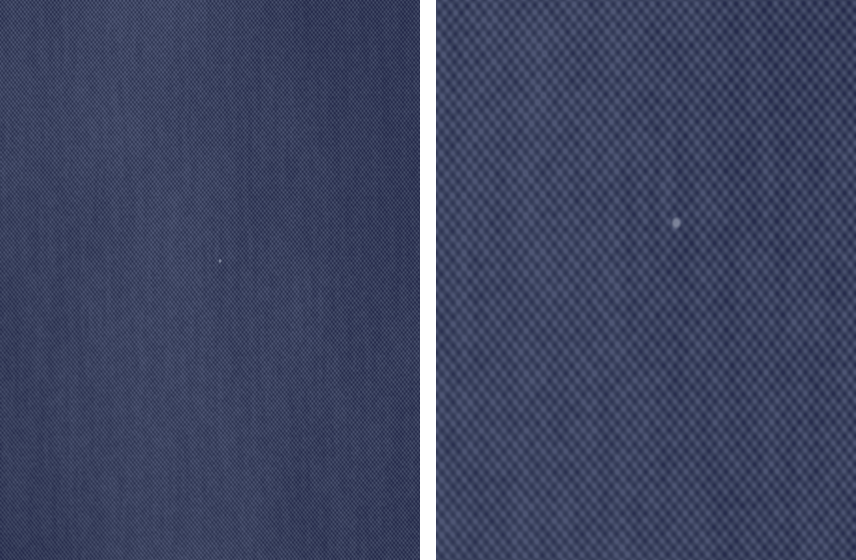
Left: the whole. Right: its middle third, enlarged.
This texture is drawn by a Shadertoy shader. Its source:

```glsl
// Navy woven cloth: fine staggered slanted stitches under soft uneven light.
#define REPEATS vec2(112.0, 120.0)
#define GAP_COLOR vec3(0.14, 0.16, 0.29)
#define MID_COLOR vec3(0.22, 0.25, 0.36)
#define THREAD_COLOR vec3(0.31, 0.34, 0.46)
#define SPECK_COLOR vec3(0.55, 0.58, 0.66)
#define WEAVE_DEPTH 0.40
#define THREAD_WEAR 0.24
#define LIGHT_DEPTH 0.24
#define SPECK_POS vec2(0.524, 0.534)

const float TAU = 6.28318;

float hash(vec2 p) {
    return fract(sin(dot(p, vec2(127.1, 311.7))) * 43758.5453);
}

float noise(vec2 p) {
    vec2 cell = floor(p), f = fract(p);
    f = f * f * (3.0 - 2.0 * f);
    return mix(mix(hash(cell), hash(cell + vec2(1, 0)), f.x),
               mix(hash(cell + vec2(0, 1)), hash(cell + vec2(1, 1)), f.x), f.y);
}

// A sine wave that fades out when it is finer than the pixel grid.
float wave(float phase) {
    return cos(TAU * phase) * (1.0 - smoothstep(0.5, 1.0, fwidth(phase)));
}

// Two crossing diagonals leave staggered stitches; bias favours one of them.
float weave(vec2 p, float bias) {
    float falling = wave(p.x + p.y);
    float rising = wave(p.x - p.y);
    return mix(rising, falling, bias);
}

// Broad sheen: a lighter band left of centre, darker upper right and foot.
float sheen(vec2 uv) {
    float band = exp(-pow((uv.x - 0.3 - 0.15 * (1.0 - uv.y)) / 0.38, 2.0));
    float corner = smoothstep(0.5, 1.0, uv.x) * smoothstep(0.3, 1.0, uv.y);
    float foot = 1.0 - smoothstep(0.0, 0.25, uv.y);
    return band - 0.5 - 0.5 * corner - 0.3 * foot;
}

void mainImage(out vec4 fragColor, in vec2 fragCoord) {
    vec2 uv = fragCoord / iResolution.xy;

    // Slight waviness of the threads
    vec2 drift = vec2(noise(uv * vec2(5.0, 7.0)), noise(uv * vec2(6.0, 5.0) + 19.0)) - 0.5;
    vec2 p = uv * REPEATS + 0.6 * drift;

    // Stitches are crisp at the upper right and a faint twill at the lower left
    float crisp = smoothstep(0.1, 1.3, uv.x + uv.y);
    float stitch = weave(p, mix(0.68, 0.55, crisp));
    float tone = 0.5 + WEAVE_DEPTH * mix(0.75, 1.1, crisp) * stitch;

    // Uneven threads, fine fibres and soft patches
    tone += THREAD_WEAR * (noise(p * 1.7) - 0.5);
    tone += THREAD_WEAR * 0.6 * (noise(p * vec2(0.9, 0.12)) - 0.5);
    tone += 0.12 * (noise(uv * vec2(7.0, 5.0) + 41.0) - 0.5);
    tone += LIGHT_DEPTH * sheen(uv);

    vec3 color = mix(GAP_COLOR, MID_COLOR, smoothstep(-0.1, 0.55, tone));
    color = mix(color, THREAD_COLOR, smoothstep(0.4, 1.1, tone));

    // One pale fleck of lint
    vec2 toSpeck = (fragCoord - SPECK_POS * iResolution.xy) / iResolution.y;
    float speck = 1.0 - smoothstep(0.0012, 0.0035, length(toSpeck * vec2(1.0, 0.8)));
    color = mix(color, SPECK_COLOR, 0.8 * speck);

    fragColor = vec4(color, 1.0);
}
```
